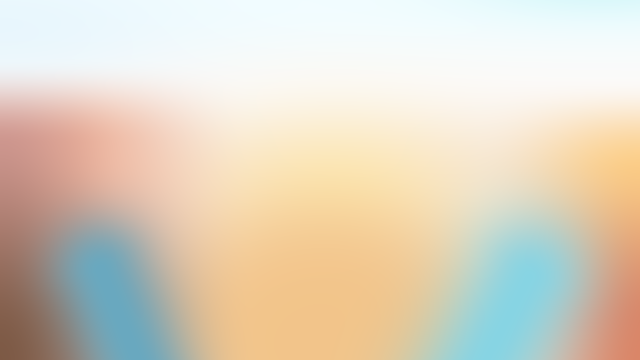
Reproduce this background procedurally as a WebGL 2 fragment shader.

```glsl
#version 300 es
precision highp float;
// A soft, defocused backdrop: pale sky over a cream haze, with coral and
// apricot sides, a golden centre and two blue pools near the lower edge.
// Smooth gradients and wide glows are blended one over another.

uniform vec2 u_resolution;
out vec4 fragColor;

const float ASPECT = 16.0 / 9.0;

// Falling ramp: 1 below lo, 0 above hi.
float fadeOut(float lo, float hi, float v) {
    return 1.0 - smoothstep(lo, hi, v);
}

// Elliptical Gaussian glow.
float softGlow(vec2 p, vec2 center, vec2 radii) {
    vec2 d = (p - center) / radii;
    return exp(-dot(d, d));
}

// Elliptical glow with a flat top and a steeper rim.
float broadGlow(vec2 p, vec2 center, vec2 radii) {
    vec2 d = (p - center) / radii;
    float q = dot(d, d);
    return exp(-q * q);
}

// Gaussian glow around the segment from a to b.
float streakGlow(vec2 p, vec2 a, vec2 b, float radius) {
    vec2 axis = b - a;
    float t = clamp(dot(p - a, axis) / dot(axis, axis), 0.0, 1.0);
    float d = length(p - a - axis * t) / radius;
    return exp(-d * d);
}

vec3 skyAndHaze(vec2 uv, vec2 p) {
    vec3 cream = vec3(0.97, 0.90, 0.83);
    vec3 white = vec3(0.985, 0.98, 0.975);
    vec3 ice = vec3(0.95, 0.99, 1.0);
    vec3 color = mix(cream, white, smoothstep(0.5, 0.8, uv.y));
    color = mix(color, ice, smoothstep(0.75, 0.98, uv.y));
    color = mix(color, vec3(0.90, 0.96, 0.99),
                0.8 * softGlow(p, vec2(0.0, 0.92), vec2(0.5, 0.17)));
    return mix(color, vec3(0.80, 0.96, 0.97),
               0.8 * softGlow(p, vec2(1.68, 1.05), vec2(0.40, 0.10)));
}

// Coral side, darkening to brown at the left edge and the bottom.
vec3 addLeftSide(vec3 color, vec2 uv) {
    vec3 coral = mix(vec3(0.66, 0.52, 0.46), vec3(0.93, 0.70, 0.61),
                     smoothstep(0.1, 0.55, uv.y));
    vec3 edge = mix(vec3(0.49, 0.35, 0.27), vec3(0.82, 0.60, 0.57),
                    smoothstep(0.0, 0.7, uv.y));
    vec3 side = mix(coral, edge, fadeOut(0.0, 0.2, uv.x));
    return mix(color, side, fadeOut(0.10, 0.40, uv.x) * fadeOut(0.6, 0.84, uv.y));
}

// Apricot side, deepening to terracotta toward the bottom.
vec3 addRightSide(vec3 color, vec2 uv) {
    vec3 side = mix(vec3(0.86, 0.52, 0.40), vec3(0.99, 0.81, 0.53),
                    smoothstep(0.1, 0.6, uv.y));
    return mix(color, side, smoothstep(0.74, 1.0, uv.x) * fadeOut(0.52, 0.78, uv.y));
}

void main() {
    vec2 uv = gl_FragCoord.xy / u_resolution;
    vec2 p = uv * vec2(ASPECT, 1.0);

    vec3 color = skyAndHaze(uv, p);

    // Golden centre
    color = mix(color, vec3(1.0, 0.93, 0.69),
                0.8 * softGlow(p, vec2(0.94, 0.45), vec2(0.33, 0.22)));
    color = mix(color, vec3(0.95, 0.77, 0.54),
                broadGlow(p, vec2(0.90, 0.05), vec2(0.52, 0.42)));

    // Warm sides
    color = addLeftSide(color, uv);
    color = addRightSide(color, uv);

    // Blue pools
    color = mix(color, vec3(0.41, 0.66, 0.75),
                streakGlow(p, vec2(0.28, 0.25), vec2(0.40, -0.05), 0.14));
    color = mix(color, vec3(0.53, 0.83, 0.89),
                streakGlow(p, vec2(1.47, 0.23), vec2(1.31, -0.08), 0.18));

    fragColor = vec4(color, 1.0);
}
```
